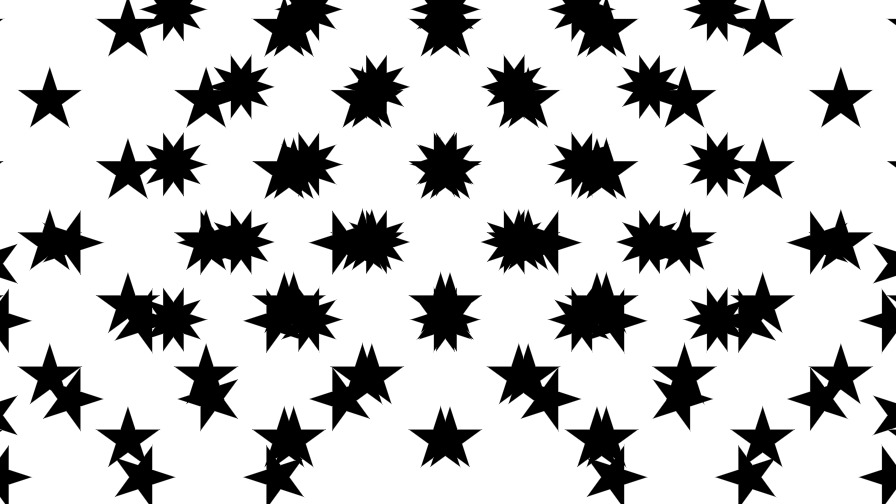
Write a WebGL 2 fragment shader that draws this pattern.

```glsl
#version 300 es
precision highp float;

uniform vec2 u_resolution;
out vec4 fragColor;

const float PI = 3.14159;
const float STAR_RADIUS = 0.066;
const vec3 PAPER = vec3(1.0);
const vec3 INK = vec3(0.0);

// Five-pointed star with its first tip along +y
float star(vec2 p, float radius) {
    float sector = 0.4 * PI;
    float a = abs(mod(atan(p.x, p.y) + 0.5 * sector, sector) - 0.5 * sector);
    vec2 folded = length(p) * vec2(cos(a), sin(a));
    return dot(folded - vec2(radius, 0.0), vec2(sin(0.1 * PI), cos(0.1 * PI)));
}

// Star whose first tip lies along +x (side = 1) or -x (side = -1)
float sideStar(vec2 p, float side, float radius) {
    return star(vec2(p.y, p.x * side), radius);
}

bool onChecker(int column, int row, int parity) {
    return ((column + row) & 1) == parity;
}

// Upright stars; the lower rows sit slightly closer together
float uprightField(vec2 p, float radius) {
    float d = 1.0;
    for (int row = 0; row < 7; row++) {
        int squeeze = (max(row, 2) - 2) / 2;
        float y = 0.9421 - 0.1412 * float(row) + 0.0162 * float(squeeze);
        for (int column = -2; column < 7; column++) {
            if (!onChecker(column, row, 0)) continue;
            vec2 center = vec2(0.0093 + 0.1551 * float(column), y);
            d = min(d, star(p - center, radius));
        }
    }
    return d;
}

// Ten-pointed bursts made of two opposed side stars
float burstField(vec2 p, float radius) {
    float d = 1.0;
    for (int row = 0; row < 5; row++) {
        for (int column = 0; column < 5; column++) {
            if (!onChecker(column, row, 0)) continue;
            vec2 center = vec2(0.0023 + 0.1343 * float(column),
                               0.9815 - 0.1539 * float(row));
            vec2 q = p - center;
            d = min(d, min(sideStar(q, 1.0, radius), sideStar(q, -1.0, radius)));
        }
    }
    return d;
}

// Staggered block of side stars, three columns by four rows
float sideField(vec2 p, vec2 start, vec2 pitch, int parity, float side, float radius) {
    float d = 1.0;
    for (int row = 0; row < 4; row++) {
        for (int column = 0; column < 3; column++) {
            if (!onChecker(column, row, parity)) continue;
            vec2 center = start + pitch * vec2(column, row);
            d = min(d, sideStar(p - center, side, radius));
        }
    }
    return d;
}

// Pair of stars cut by the outer border
float borderStars(vec2 p, float radius) {
    float d = 1.0;
    for (int i = 0; i < 2; i++) {
        vec2 center = vec2(0.9028, 0.4769 - 0.301 * float(i));
        d = min(d, sideStar(p - center, 1.0, radius));
    }
    return d;
}

float halfPattern(vec2 p, float radius) {
    float d = min(uprightField(p, radius), burstField(p, radius));
    d = min(d, sideField(p, vec2(0.2037, 0.5185), vec2(0.1308, -0.1551), 0, 1.0, radius));
    d = min(d, sideField(p, vec2(0.6019, 0.5185), vec2(0.1424, -0.1551), 1, -1.0, radius));
    return min(d, borderStars(p, radius));
}

void main() {
    vec2 p = gl_FragCoord.xy / u_resolution.y;
    p.x -= 0.497 * u_resolution.x / u_resolution.y;

    // Both halves overlap across the mirror axis
    float d = min(halfPattern(p, STAR_RADIUS),
                  halfPattern(vec2(-p.x, p.y), STAR_RADIUS));

    float softness = 0.75 / u_resolution.y;
    float paperMask = smoothstep(-softness, softness, d);
    fragColor = vec4(mix(INK, PAPER, paperMask), 1.0);
}
```
